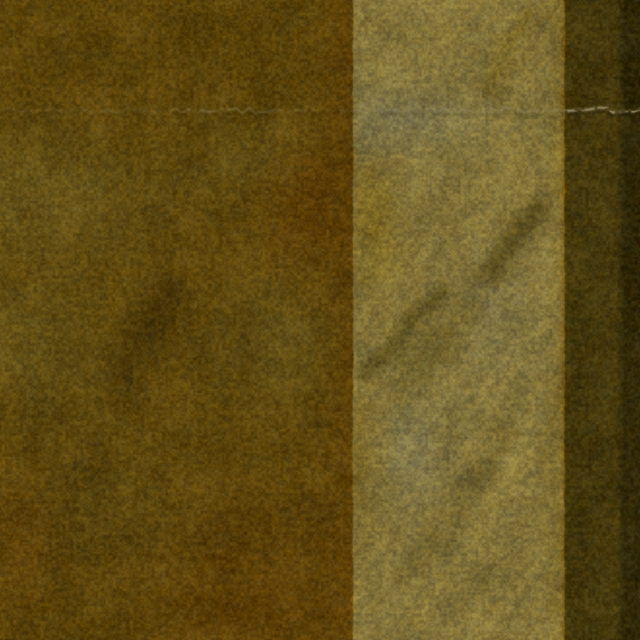
This texture is drawn by a WebGL 1 fragment shader. Its source:

```glsl
precision highp float;
// Aged painted panel: a brown field, a pale ochre strip and a dark right border,
// crossed by a thin pale crack. Soft blots and capsule smudges stain the flat
// colours; layered value noise adds mottling, veins, threads and grain.

uniform vec2 u_resolution;

const float STRIP_LEFT = 0.552;
const float STRIP_RIGHT = 0.8815;
const float SHADE_EDGE = 0.970;
const float CRACK_Y = 0.828;
const float EDGE_SOFT = 0.0016;
const float MOTTLE = 0.160;
const float VEIN = 0.120;
const float WEAVE = 0.028;
const float GRAIN = 0.125;
const float TINT = 0.030;

const vec3 BROWN = vec3(0.355, 0.265, 0.040);
const vec3 RUST = vec3(0.370, 0.230, 0.020);
const vec3 OLIVE = vec3(0.400, 0.335, 0.115);
const vec3 UMBER = vec3(0.245, 0.180, 0.025);
const vec3 PALE = vec3(0.505, 0.445, 0.220);
const vec3 OCHRE = vec3(0.445, 0.358, 0.090);
const vec3 GREY = vec3(0.490, 0.455, 0.300);
const vec3 MOSS = vec3(0.345, 0.295, 0.105);
const vec3 BORDER = vec3(0.265, 0.216, 0.048);
const vec3 DEEP = vec3(0.180, 0.148, 0.028);
const vec3 GILT = vec3(0.470, 0.345, 0.055);
const vec3 CHALK = vec3(0.570, 0.530, 0.390);

float hash(vec2 p) {
  vec3 q = fract(p.xyx * vec3(0.1031, 0.1030, 0.0973));
  q += dot(q, q.yzx + 33.33);
  return fract((q.x + q.y) * q.z);
}

float noise(vec2 p) {
  vec2 i = floor(p), f = fract(p);
  f = f * f * (3.0 - 2.0 * f);
  vec2 e = vec2(1.0, 0.0);
  return mix(mix(hash(i), hash(i + e), f.x),
             mix(hash(i + e.yx), hash(i + e.xx), f.x), f.y);
}

float fbm(vec2 p) {
  float sum = 0.0, amp = 0.5;
  for (int i = 0; i < 5; i++) {
    sum += amp * noise(p);
    p = mat2(0.8, 0.6, -0.6, 0.8) * p * 2.03 + 17.3;
    amp *= 0.5;
  }
  return sum;
}

// Soft elliptical stain, 1 at its centre.
float blot(vec2 p, vec2 centre, vec2 radius) {
  vec2 d = (p - centre) / radius;
  return exp(-dot(d, d));
}

// Soft stroke between two points.
float smudge(vec2 p, vec2 a, vec2 b, float width) {
  vec2 ab = b - a;
  float d = length(p - a - ab * clamp(dot(p - a, ab) / dot(ab, ab), 0.0, 1.0));
  return exp(-d * d / (width * width));
}

// Bell-shaped line profile.
float ridge(float d, float width) { return exp(-d * d / (width * width)); }

float edge(float x, float at) {
  return smoothstep(at - EDGE_SOFT, at + EDGE_SOFT, x);
}

vec3 brownField(vec2 p) {
  vec3 c = mix(BROWN, OLIVE, 0.65 * blot(p, vec2(0.06, 0.69), vec2(0.20, 0.10)));
  c = mix(c, OLIVE, 0.50 * blot(p, vec2(0.40, 0.75), vec2(0.08, 0.06)));
  c = mix(c, OLIVE, 0.55 * blot(p, vec2(0.43, 0.47), vec2(0.08, 0.11)));
  c = mix(c, OLIVE, 0.55 * blot(p, vec2(0.03, 0.46), vec2(0.14, 0.10)));
  c = mix(c, OLIVE, 0.25 * blot(p, vec2(0.18, 0.22), vec2(0.16, 0.12)));
  c = mix(c, RUST, 0.70 * blot(p, vec2(0.48, 0.67), vec2(0.065, 0.08)));
  c = mix(c, RUST, 0.55 * blot(p, vec2(0.40, 0.06), vec2(0.16, 0.13)));
  c = mix(c, RUST, 0.40 * blot(p, vec2(0.03, 0.14), vec2(0.06, 0.09)));
  c = mix(c, RUST, 0.35 * smoothstep(0.48, 0.55, p.x));
  c = mix(c, UMBER, 0.55 * smudge(p, vec2(0.18, 0.41), vec2(0.27, 0.54), 0.035));
  c = mix(c, UMBER, 0.30 * blot(p, vec2(0.34, 0.43), vec2(0.06, 0.05)));
  return mix(c, UMBER, 0.28 * blot(p, vec2(0.16, 0.27), vec2(0.06, 0.03)));
}

vec3 paleStrip(vec2 p) {
  vec3 c = mix(PALE, OCHRE, 0.75 * blot(p, vec2(0.575, 0.66), vec2(0.045, 0.10)));
  c = mix(c, OCHRE, 0.65 * blot(p, vec2(0.56, 0.28), vec2(0.04, 0.09)));
  c = mix(c, OCHRE, 0.40 * smudge(p, vec2(0.77, 0.86), vec2(0.83, 0.98), 0.018));
  c = mix(c, OCHRE, 0.30 * smoothstep(0.84, 0.885, p.x));
  c = mix(c, GREY, 0.85 * blot(p, vec2(0.63, 0.815), vec2(0.11, 0.055)));
  c = mix(c, GREY, 0.70 * blot(p, vec2(0.64, 0.30), vec2(0.06, 0.09)));
  c = mix(c, GREY, 0.45 * blot(p, vec2(0.77, 0.50), vec2(0.06, 0.10)));
  c = mix(c, MOSS, 0.65 * smudge(p, vec2(0.575, 0.42), vec2(0.69, 0.54), 0.015));
  c = mix(c, MOSS, 0.45 * smudge(p, vec2(0.62, 0.40), vec2(0.73, 0.51), 0.026));
  c = mix(c, MOSS, 0.75 * smudge(p, vec2(0.765, 0.575), vec2(0.835, 0.67), 0.020));
  return mix(c, MOSS, 0.32 * smudge(p, vec2(0.64, 0.10), vec2(0.79, 0.34), 0.018));
}

void main() {
  vec2 p = gl_FragCoord.xy / u_resolution;
  vec2 warped = p + 0.035 * (vec2(fbm(p * 14.0), fbm(p * 14.0 + 40.0)) - 0.48);
  float wobble = 0.0016 * (noise(vec2(p.y * 90.0, 2.0)) - 0.5);
  float seamX = p.x + wobble;
  float inStrip = edge(seamX, STRIP_LEFT);
  float inBorder = edge(seamX, STRIP_RIGHT);

  // Three vertical bands and their thin, worn seams.
  vec3 border = mix(BORDER, DEEP, 0.9 * smoothstep(-0.008, 0.008, p.x - SHADE_EDGE));
  vec3 c = mix(brownField(warped), paleStrip(warped), inStrip);
  c = mix(c, border, inBorder);
  float wear = 0.35 + 0.65 * noise(vec2(p.y * 60.0, 6.0));
  c = mix(c, PALE, 0.5 * wear * ridge(seamX - STRIP_LEFT, 0.002));
  c = mix(c, GILT, wear * ridge(seamX - STRIP_RIGHT + 0.001, 0.0026));

  // Mottling, slanted veins, threads, fine grain and a faint colour drift.
  vec2 slant = vec2(dot(p, vec2(0.82, -0.57)) * 60.0, dot(p, vec2(0.57, 0.82)) * 16.0);
  float tone = MOTTLE * (fbm(p * 20.0 + 5.0) - 0.48);
  tone += VEIN * (fbm(slant) - 0.48) * inStrip * (1.0 - inBorder);
  tone += WEAVE * (noise(p * vec2(22.0, 220.0)) + noise(p * vec2(220.0, 22.0)) - 1.0);
  tone += GRAIN * (noise(p * 180.0) + 0.8 * noise(p * 330.0 + 9.0) - 0.9);
  c += tone * (0.35 + c) * vec3(1.0, 0.97, 0.72);
  c += TINT * (noise(p * 110.0 + 31.0) - 0.5) * vec3(0.5, -0.2, -1.0);

  // Speckled crack with a dark lower lip, brightest at the right border.
  float line = p.y - CRACK_Y - 0.008 * (noise(vec2(p.x * 95.0, 3.0)) - 0.5);
  float strength = 0.18 + 0.22 * blot(p, vec2(0.33, CRACK_Y), vec2(0.08, 0.1))
    + 0.20 * inStrip + 0.50 * inBorder;
  strength *= 0.25 + 0.75 * smoothstep(0.25, 0.7, noise(p * vec2(190.0, 240.0) + 8.0));
  c = mix(c, c * 0.65, 0.7 * strength * ridge(line + 0.006, 0.0035));
  c = mix(c, CHALK, strength * ridge(line, 0.0026));

  gl_FragColor = vec4(clamp(c, 0.0, 1.0), 1.0);
}
```
